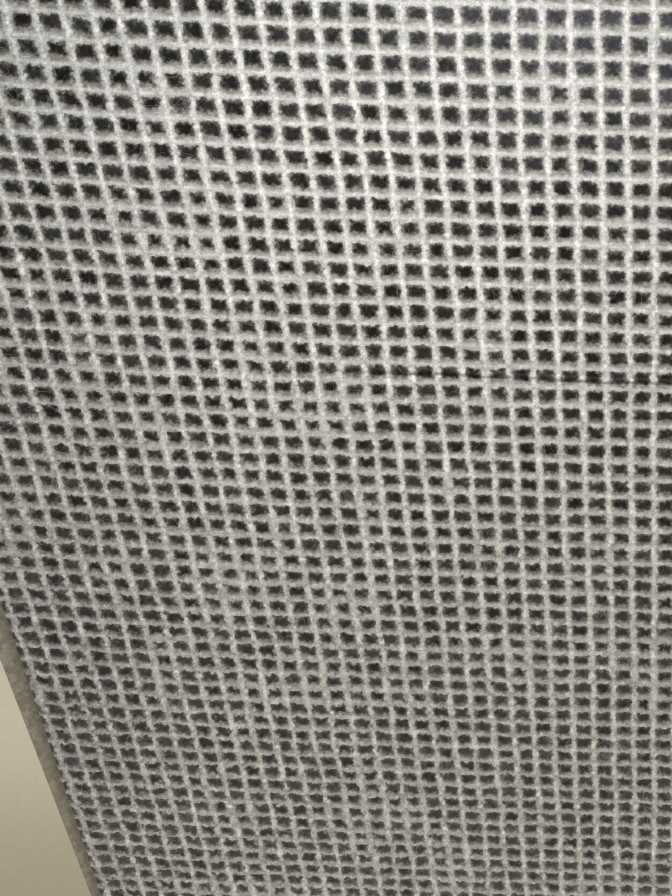
Give the GLSL for this texture, as a Shadertoy shader.

```glsl
// A dusty square grille receding downwards, beside a beige panel at lower left.
// A projective map turns the canvas into cell coordinates; rounded-box holes are
// roughened by value noise, then shaded with lint, a seam and a soft light from above.

float hash(vec2 p) {
    vec3 q = fract(p.xyx * vec3(0.1031, 0.1030, 0.0973));
    q += dot(q, q.yzx + 33.33);
    return fract((q.x + q.y) * q.z);
}

float noise(vec2 p) {
    vec2 i = floor(p), f = fract(p);
    f *= f * (3.0 - 2.0 * f);
    return mix(mix(hash(i), hash(i + vec2(1, 0)), f.x),
               mix(hash(i + vec2(0, 1)), hash(i + vec2(1, 1)), f.x), f.y);
}

float fbm(vec2 p) {
    float sum = 0.0, weight = 0.5;
    for (int i = 0; i < 3; i++) {
        sum += weight * noise(p);
        p = mat2(1.6, 1.2, -1.2, 1.6) * p + 7.3;
        weight *= 0.5;
    }
    return sum / 0.875;
}

float roundedBox(vec2 p, vec2 halfSize, float radius) {
    vec2 d = abs(p) - halfSize + radius;
    return length(max(d, 0.0)) + min(max(d.x, d.y), 0.0) - radius;
}

void mainImage(out vec4 fragColor, in vec2 fragCoord) {
    vec2 p = fragCoord / iResolution.y;
    float down = 1.0 - p.y;
    float pixel = 1.0 / iResolution.y;

    // Perspective: columns converge below the right edge, rows tilt slightly
    float scale = 1.0 - 0.357 * down;
    float across = (p.x - 0.73) / scale;
    float tilt = 0.03 * (p.x - 0.4) - 0.05 * pow(max(0.4 - p.x, 0.0), 2.0);
    float rowScale = 1.0 - 0.357 * (down - tilt);
    vec2 grid = vec2(across / 0.0316, -95.0 / rowScale);
    vec2 cellSize = vec2(0.0316 * scale, rowScale * rowScale / 33.9);

    // Lint pushes the cell edges about, most at the left and far end
    float fluff = mix(0.5, 1.0, smoothstep(0.65, 0.0, p.x) * 0.5 + 0.5 * down);
    vec2 ragged = vec2(fbm(p * 190.0), fbm(p * 190.0 + 41.0)) - 0.5;
    vec2 sway = vec2(noise(p * 30.0), noise(p * 30.0 + 19.0)) - 0.5;
    vec2 bent = grid + sway * vec2(0.10, 0.09);
    vec2 q = fract(bent) - 0.5;
    vec2 id = floor(bent);
    q += ragged * 0.0065 * fluff / cellSize;
    float rnd = hash(id + 90.0);
    float lint = fbm(p * 240.0 + 11.0);
    float grain = hash(floor(p * 520.0));

    // Holes: a sloping inner wall, seen mostly below, around a dark opening
    vec2 halfHole = vec2(0.355, 0.365) + 0.03 * (vec2(rnd, hash(id + 37.0)) - 0.5);
    float clog = 0.06 * smoothstep(0.5, 0.9, noise(p * 22.0 + 5.0));
    float d = roundedBox(q, halfHole, 0.08) + clog + (lint - 0.5) * 0.13 * fluff;
    float blur = 0.7 * pixel / cellSize.y + 0.03;
    float hole = smoothstep(blur, -blur, d);
    float core = roundedBox(q - vec2(0.01, 0.065), halfHole - vec2(0.06, 0.105), 0.1)
               + clog + (lint - 0.5) * 0.16;
    float deep = smoothstep(blur + 0.05, -blur - 0.09, core);

    // Bars: smooth rungs, brighter fuzzy uprights, fine ridges near the top
    vec2 e = 0.5 - abs(fract(bent) - 0.5);
    float upright = smoothstep(0.2, 0.04, e.x);
    float ridge = max(smoothstep(0.10, 0.02, e.x), smoothstep(0.11, 0.02, e.y));
    float light = mix(0.69, 0.60, smoothstep(0.0, 1.0, down));
    light += 0.10 * exp(-6.0 * dot(p - vec2(0.5, 0.92), p - vec2(0.5, 0.92)));
    light -= 0.07 * smoothstep(0.3, 0.0, p.x);
    float bar = light + 0.05 * upright + 0.08 * ridge * smoothstep(0.9, 0.1, down);
    bar += (lint - 0.5) * 0.36 * mix(0.55, 1.0, upright) + (grain - 0.5) * 0.06;
    bar += 0.08 * smoothstep(0.7, 0.88, noise(p * 210.0 + 63.0));
    vec3 color = bar * mix(vec3(1.0, 0.99, 0.965), vec3(1.0, 0.98, 0.915), down);

    float slope = mix(0.74, 0.88, smoothstep(0.1, -0.35, q.y));
    vec3 innerWall = (light * slope - 0.04 + (lint - 0.5) * 0.2) * vec3(1.0, 0.975, 0.91);
    float haze = 0.15 * smoothstep(0.3, 0.0, down) * smoothstep(0.1, 0.7, p.x);
    vec3 dark = vec3(0.165, 0.16, 0.15) + haze * vec3(0.88, 0.95, 1.12)
              + 0.10 * down * down + 0.07 * (rnd - 0.5) + 0.10 * (lint - 0.5);
    color = mix(color, innerWall, hole);
    color = mix(color, dark, deep);

    // Stray pale fibres over the openings
    float fibre = abs(noise(p * 95.0 + 4.0 * sway) - 0.5);
    float patchy = smoothstep(0.45, 0.75, noise(p * 28.0 + 71.0));
    color = mix(color, vec3(0.62, 0.61, 0.57), 0.3 * patchy * smoothstep(0.045, 0.0, fibre));

    // Faint horizontal seam between two grille sections
    float seam = down - 0.396 - 0.045 * p.x + 0.003 * (noise(p * 60.0) - 0.5);
    float seamReach = smoothstep(0.28, 0.5, p.x);
    color *= 1.0 - 0.25 * seamReach * smoothstep(0.0028, 0.0005, abs(seam));
    color += 0.06 * seamReach * smoothstep(0.003, 0.0, abs(seam + 0.005));

    // Frame strip and plain panel in the lower left corner
    float edge = (across + 0.959) * scale + 0.004 * (lint - 0.5);
    vec3 strip = vec3(0.49, 0.46, 0.40) + 0.18 * (lint - 0.5);
    strip *= 0.82 + 0.18 * smoothstep(0.0, -0.012, edge);
    color = mix(strip, color, smoothstep(-pixel, pixel, edge));
    float panelEdge = p.x - 0.385 * (down - 0.735);
    vec3 panel = vec3(0.75, 0.72, 0.63) - 0.12 * smoothstep(0.8, 1.0, down)
               + 0.015 * (grain - 0.5);
    color = mix(panel, color, smoothstep(-pixel, pixel, panelEdge));

    fragColor = vec4(clamp(color, 0.0, 1.0), 1.0);
}
```
